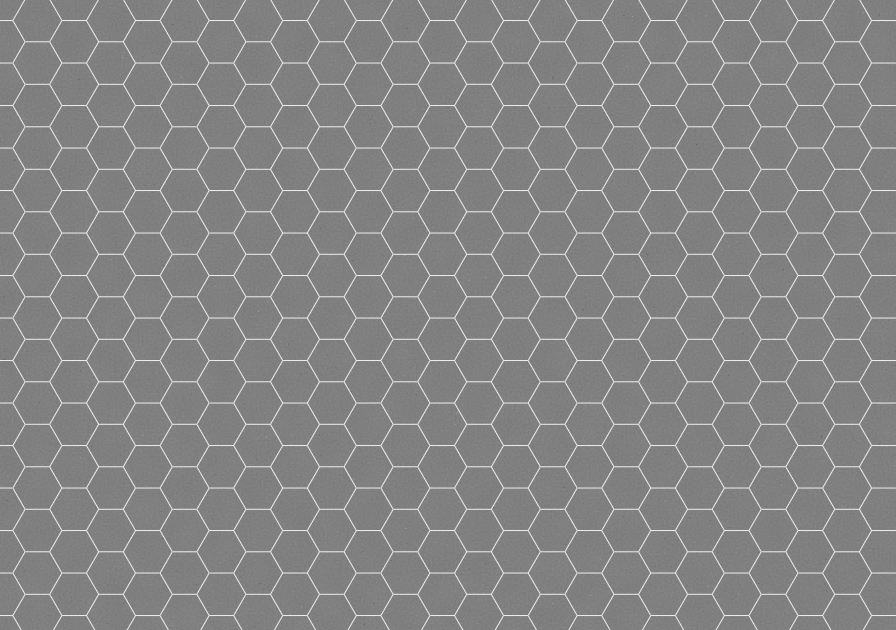
Write a Shadertoy shader that draws this pattern.

```glsl
// Thin pale honeycomb lines on a finely grained grey ground with sparse specks.

vec2 hash2(vec2 p) {
    vec3 q = fract(p.xyx * vec3(0.1031, 0.1030, 0.0973));
    q += dot(q, q.yzx + 33.33);
    return fract((q.xx + q.yz) * q.zy);
}

float cornerSlope(vec2 cell, vec2 offset) {
    return dot(hash2(cell) * 2.0 - 1.0, offset);
}

float gradientNoise(vec2 p) {
    vec2 i = floor(p), f = p - i;
    vec2 u = f * f * f * (f * (f * 6.0 - 15.0) + 10.0);
    vec2 e = vec2(1.0, 0.0);
    return mix(mix(cornerSlope(i, f), cornerSlope(i + e, f - e), u.x),
               mix(cornerSlope(i + e.yx, f - e.yx), cornerSlope(i + 1.0, f - 1.0), u.x), u.y);
}

// Distance to the nearest border of flat-topped hexagons one unit high
float hexBorder(vec2 p) {
    vec2 period = vec2(sqrt(3.0), 1.0);
    vec2 a = mod(p + 0.5 * period, period) - 0.5 * period;
    vec2 b = mod(p, period) - 0.5 * period;
    vec2 h = abs(dot(a, a) < dot(b, b) ? a : b);
    return 0.5 - max(h.y, dot(h, vec2(0.5 * sqrt(3.0), 0.5)));
}

// Share of a pixel covered by a line, exact for lines thinner than a pixel
float lineCoverage(float dist, float width, float pixel) {
    float low = max(dist - 0.5 * pixel, -0.5 * width);
    float high = min(dist + 0.5 * pixel, 0.5 * width);
    return max(high - low, 0.0) / pixel;
}

// Scattered light and dark dots, one in a few percent of the cells
float specks(vec2 uv, float pixel) {
    vec2 p = uv * 60.0, cell = floor(p);
    vec2 pick = hash2(cell + 71.0);
    vec2 center = 0.2 + 0.6 * hash2(cell + 17.0);
    float dist = length(p - cell - center) / 60.0;
    float dot_ = 1.0 - smoothstep(0.0005, 0.0008 + pixel * 0.5, dist);
    return dot_ * step(0.95, pick.x) * (pick.y < 0.5 ? -1.0 : 1.0);
}

void mainImage(out vec4 fragColor, in vec2 fragCoord) {
    float pixel = 1.0 / iResolution.y;
    vec2 uv = fragCoord * pixel;

    // Ground: fine grain, faint clouding and specks
    float grey = 0.5;
    grey += 0.045 * gradientNoise(uv * 310.0 + 5.3);
    grey += 0.012 * gradientNoise(uv * 24.0);
    grey += 0.08 * specks(uv, pixel);

    // Honeycomb lines
    float pitch = 0.06746;
    float border = hexBorder((uv - vec2(0.0593, 0.9674)) / pitch) * pitch;
    grey = mix(grey, 0.93, lineCoverage(border, 0.0016, pixel));

    fragColor = vec4(vec3(grey), 1.0);
}
```
